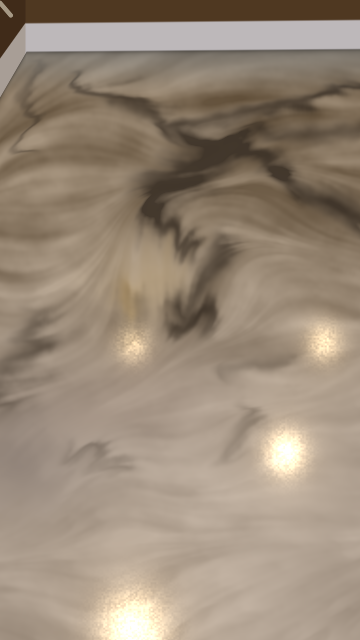
A WebGL 1 fragment shader for this texture:

```glsl
precision highp float;
uniform vec2 u_resolution;

float hash(vec2 p) {
  return fract(sin(dot(p, vec2(127.1, 311.7))) * 43758.545);
}

float noise(vec2 p) {
  vec2 i = floor(p), f = fract(p);
  f = f * f * (3.0 - 2.0 * f);
  return mix(mix(hash(i), hash(i + vec2(1.0, 0.0)), f.x),
             mix(hash(i + vec2(0.0, 1.0)), hash(i + 1.0), f.x), f.y);
}

float fbm(vec2 p) {
  float sum = 0.0, amp = 0.5;
  for (int i = 0; i < 4; i++) {
    sum += amp * noise(p);
    p = mat2(1.6, 1.2, -1.2, 1.6) * p + 3.7;
    amp *= 0.5;
  }
  return sum;
}

float blob(vec2 p, vec2 center, vec2 size) {
  vec2 d = (p - center) / size;
  return exp(-dot(d, d));
}

// Soft-edged capsule of pigment
float stroke(vec2 p, vec2 a, vec2 b, float width) {
  vec2 ab = b - a;
  float d = length(p - a - ab * clamp(dot(p - a, ab) / dot(ab, ab), 0.0, 1.0)) / width;
  return exp(-d * d);
}

// Direction in which the resin was brushed
vec2 flow(vec2 p) {
  float angle = 0.22 + 1.0 * blob(p, vec2(0.38, 0.92), vec2(0.24, 0.28))
    - 0.85 * blob(p, vec2(0.88, 1.26), vec2(0.24, 0.13))
    - 0.8 * blob(p, vec2(0.36, 1.49), vec2(0.17, 0.1))
    + 0.5 * blob(p, vec2(0.68, 1.08), vec2(0.1, 0.12))
    + 1.5 * (noise(p * vec2(4.0, 5.0) + 8.3) - 0.5);
  return vec2(cos(angle), sin(angle));
}

// Noise averaged along the flow lines
float brushedStreaks(vec2 p) {
  vec2 ahead = p, behind = p;
  float sum = 0.0;
  for (int i = 0; i < 11; i++) {
    ahead += 0.012 * flow(ahead);
    behind -= 0.012 * flow(behind);
    sum += 0.65 * (noise(ahead * 24.0) + noise(behind * 24.0));
    sum += 0.35 * (noise(ahead * 65.0) + noise(behind * 65.0));
  }
  return clamp((sum / 22.0 - 0.5) * 3.0 + 0.5, 0.0, 1.0);
}

float darkVeins(vec2 p) {
  float ink = 0.75 * stroke(p, vec2(0.22, 1.56), vec2(0.50, 1.42), 0.020);
  ink += 0.85 * stroke(p, vec2(0.50, 1.39), vec2(0.93, 1.53), 0.022);
  ink += 1.00 * stroke(p, vec2(0.43, 1.23), vec2(0.59, 1.36), 0.052);
  ink += 0.80 * stroke(p, vec2(0.57, 1.36), vec2(0.79, 1.30), 0.026);
  ink += 0.85 * stroke(p, vec2(0.79, 1.30), vec2(1.00, 1.17), 0.028);
  ink += 0.55 * stroke(p, vec2(0.67, 1.39), vec2(1.00, 1.41), 0.022);
  ink += 0.85 * stroke(p, vec2(0.42, 1.20), vec2(0.52, 1.11), 0.034);
  ink += 0.80 * stroke(p, vec2(0.63, 1.11), vec2(0.50, 0.91), 0.036);
  ink += 0.75 * stroke(p, vec2(0.48, 0.84), vec2(0.58, 0.89), 0.030);
  ink += 0.45 * stroke(p, vec2(0.09, 1.59), vec2(0.08, 1.36), 0.016);
  ink += 0.55 * stroke(p, vec2(0.00, 0.69), vec2(0.12, 0.86), 0.055);
  ink += 0.35 * stroke(p, vec2(0.36, 0.83), vec2(0.38, 0.96), 0.035);
  ink += 0.28 * stroke(p, vec2(0.62, 0.75), vec2(0.79, 0.77), 0.025);
  ink += 0.32 * stroke(p, vec2(0.66, 0.53), vec2(0.70, 0.62), 0.030);
  ink += 0.28 * stroke(p, vec2(0.23, 0.53), vec2(0.35, 0.48), 0.022);
  return ink;
}

vec3 lampGlow(vec2 p, vec2 center, float size, float strength) {
  float d = length((p - center) * vec2(1.0, 0.88)) / size;
  float sparkle = 0.65 + 0.7 * noise(p * 190.0);
  return strength * (vec3(0.62, 0.55, 0.42) * exp(-d * d) * sparkle
                   + vec3(0.14, 0.11, 0.06) * exp(-d * 0.8));
}

vec3 floorColor(vec2 p) {
  float streak = brushedStreaks(p);
  vec2 wobble = vec2(fbm(p * 7.0), fbm(p * 7.0 + 19.0)) - 0.47;
  vec2 q = p + 0.14 * (streak - 0.5) * flow(p) + 0.07 * wobble;

  // Warm upper floor fading into pale lower floor
  float height = smoothstep(0.45, 1.35, p.y);
  vec3 color = mix(vec3(0.69, 0.63, 0.57), vec3(0.535, 0.465, 0.38), height);
  color += (streak - 0.5) * mix(0.09, 0.24, height);
  color += 0.16 * (fbm(q * vec2(3.0, 6.0)) - 0.47);
  color = mix(color, vec3(0.53, 0.48, 0.45), 0.65 * blob(q, vec2(0.06, 0.52), vec2(0.22, 0.15)));
  color = mix(color, vec3(0.56, 0.49, 0.44), 0.45 * blob(q, vec2(0.34, 0.66), vec2(0.28, 0.11)));
  color = mix(color, vec3(0.73, 0.64, 0.50), 0.6 * blob(q, vec2(0.42, 1.01), vec2(0.12, 0.11)));
  color = mix(color, vec3(0.72, 0.57, 0.31), 0.35 * blob(q, vec2(0.35, 0.96), vec2(0.035, 0.05)));

  float ink = clamp(darkVeins(q) * (1.25 - 0.65 * streak), 0.0, 0.9);
  color = mix(color, vec3(0.23, 0.19, 0.15), ink);
  color = mix(color, vec3(0.53, 0.53, 0.52), 0.6 * smoothstep(1.50, 1.64, p.y));

  color += lampGlow(p, vec2(0.37, 0.03), 0.085, 1.0);
  color += lampGlow(p, vec2(0.794, 0.52), 0.052, 0.9);
  color += lampGlow(p, vec2(0.37, 0.82), 0.042, 0.55);
  return color + lampGlow(p, vec2(0.90, 0.825), 0.045, 0.6);
}

void main() {
  vec2 p = gl_FragCoord.xy / u_resolution * vec2(1.0, 1.7778);
  float edge = 1.2 / u_resolution.x;
  vec3 color = floorColor(p);

  // Baseboard and wall, folded at the room corner
  float foot = 1.634 + min(0.008 * (p.x - 0.074), 1.72 * (p.x - 0.074));
  float top = 1.713 + min(0.010 * (p.x - 0.07), 1.4 * (p.x - 0.07));
  float sideWall = 1.0 - smoothstep(0.068, 0.074, p.x);
  color *= 1.0 - 0.4 * exp(-abs(p.y - foot) * 130.0);
  vec3 board = mix(vec3(0.74, 0.72, 0.73), vec3(0.66, 0.62, 0.59), sideWall);
  vec3 wall = mix(vec3(0.31, 0.22, 0.13), vec3(0.25, 0.17, 0.10), sideWall);
  wall = mix(wall, vec3(0.65, 0.60, 0.52), smoothstep(0.4, 0.7, stroke(p, vec2(0.0, 1.77), vec2(0.03, 1.735), 0.008)));
  color = mix(color, board, smoothstep(-edge, edge, p.y - foot));
  color = mix(color, wall, smoothstep(-edge, edge, p.y - top));
  gl_FragColor = vec4(color, 1.0);
}
```
